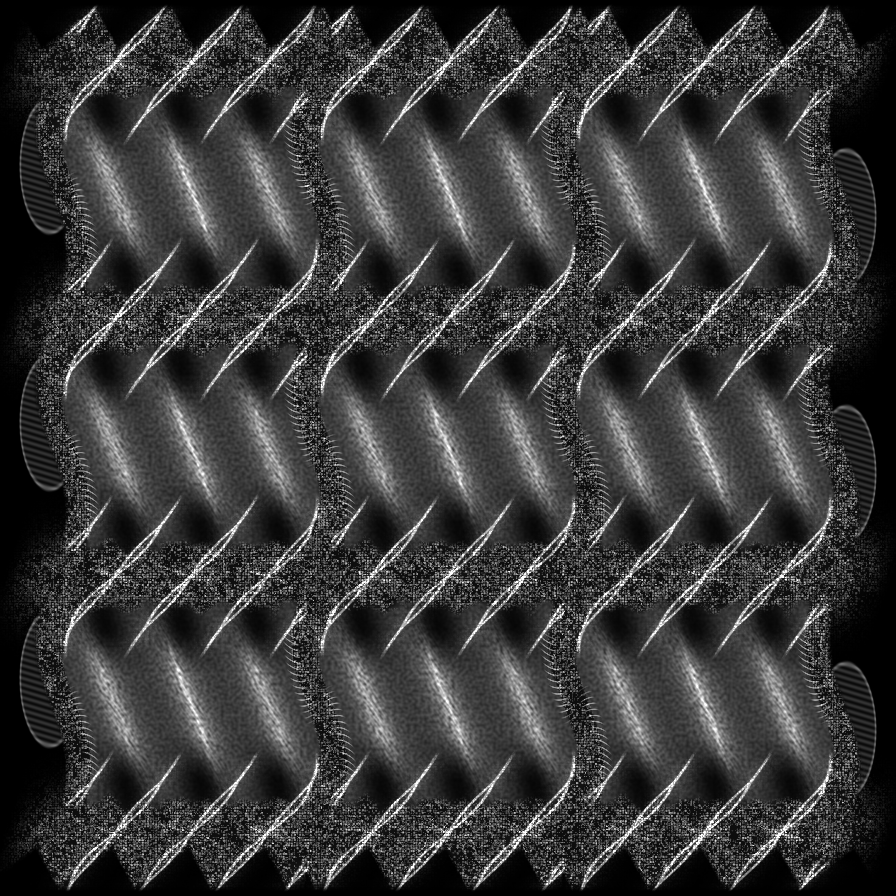
Write a WebGL 2 fragment shader that draws this pattern.

```glsl
#version 300 es
precision highp float;
// Three by three slanted, sand-shaded cells with bright caustic curves and speckled seams.
#define PERIOD 0.2865
#define LAST_CELL 1.0
#define CURVE_STEP 0.297
#define CURVE_HALF_WIDTH 0.0045
#define SEAM_SWAY 0.06
#define SEAM_HALF_WIDTH 0.05
#define STREAK_SLANT 0.32
#define BODY_GRAY 0.22
#define SPECKLE_SCALE 330.0

uniform vec2 u_resolution;
out vec4 fragColor;

const float TAU = 6.2831853;

vec2 hash2(vec2 p) {
  vec3 h = fract(vec3(p.xyx) * vec3(0.1031, 0.1030, 0.0973));
  h += dot(h, h.yzx + 33.33);
  return fract((h.xx + h.yz) * h.zy);
}

float gradientDot(vec2 corner, vec2 offset) {
  float angle = TAU * hash2(corner).x;
  return dot(vec2(cos(angle), sin(angle)), offset);
}

float gradientNoise(vec2 p) {
  vec2 i = floor(p), f = p - i, u = f * f * (3.0 - 2.0 * f), e = vec2(0.0, 1.0);
  return mix(mix(gradientDot(i, f), gradientDot(i + e.yx, f - e.yx), u.x),
             mix(gradientDot(i + e, f - e), gradientDot(i + 1.0, f - 1.0), u.x), u.y);
}

// Jittered soft dots; density is the chance that a grid square holds one.
float speckle(vec2 p, float density) {
  vec2 id = floor(p), f = p - id;
  vec2 h = hash2(id + 200.0), jitter = 0.3 + 0.4 * hash2(id + 571.0);
  return smoothstep(0.65, 0.15, length(f - jitter)) * step(h.x, density) * (0.3 + 0.7 * h.y);
}

// Horizontal reach of a caustic at height v from its crossing.
float curveReach(float v, float bend) {
  return bend > 2.0 ? 1.05 * clamp(v, -0.276, 0.276) - bend * pow(min(abs(v), 0.276), 3.0) * sign(v)
                    : 0.95 * v - bend * v * v * v;
}

// x: sharp strands, y: soft glow.
vec2 caustics(float x, float v, float aa) {
  vec2 light = vec2(0.0);
  float lens = 0.014 * sin(TAU * min(abs(v), 0.2) / 0.4);
  float tip = smoothstep(0.335, 0.24, abs(v));
  for (float k = -2.0; k <= 2.0; k++) {
    float bend = abs(k) == 1.0 && k * v > 0.0 ? 4.6 : 1.3;
    float d = 0.74 * (x - k * CURVE_STEP * (abs(k) > 1.0 ? 0.955 : 1.0) - curveReach(v, bend));
    float show = abs(k) > 1.0 ? smoothstep(0.09, 0.14, -v * sign(k)) : 1.0;
    float strand = smoothstep(aa, -aa, abs(abs(d) - lens) - CURVE_HALF_WIDTH);
    light = max(light, show * tip * vec2(strand, exp(-abs(d) * 38.0)));
  }
  return light;
}

// Shaded interior: three slanted streaks, dark pockets and fine ripples.
float bodyShade(vec2 p, vec2 uv) {
  float w = p.x + STREAK_SLANT * p.y + 0.012 * sin(TAU * p.y);
  float lane = clamp(round(w / 0.3), -1.0, 1.0), d = w - lane * 0.3;
  float fade = smoothstep(0.40, 0.08, abs(p.y));
  float core = lane == 0.0 ? 0.42 * exp(-abs(d) * 60.0) : 0.2 * exp(-d * d * 900.0);
  float halo = 0.2 * exp(-d * d * 190.0);
  float pocket = w - 0.07 * sign(p.y);
  pocket -= CURVE_STEP * round(pocket / CURVE_STEP);
  float dark = smoothstep(0.10, 0.31, abs(p.y)) * exp(-pocket * pocket * 120.0);
  float sand = gradientNoise(uv * 260.0);
  float ripple = gradientNoise(vec2(d * 95.0 + p.y * 28.0, p.y * 34.0 - d * 20.0));
  float shade = BODY_GRAY + (core + halo) * fade;
  return shade * (1.0 - 0.88 * dark) * (1.0 + 0.5 * sand + 0.55 * ripple * exp(-d * d * 250.0));
}

void main() {
  float side = min(u_resolution.x, u_resolution.y);
  vec2 uv = (gl_FragCoord.xy - 0.5 * u_resolution) / side;
  vec2 q = uv / PERIOD;
  float aa = 0.8 / (side * PERIOD);

  // Cell coordinates follow the swaying vertical seams.
  float s = q.x + SEAM_SWAY * sin(TAU * q.y);
  vec2 cell = clamp(round(vec2(s, q.y)), -LAST_CELL, LAST_CELL);
  vec2 p = q - cell;
  float sx = s - cell.x;
  float rim = 0.5 - SEAM_HALF_WIDTH;
  float v = q.y - clamp(round(q.y - 0.5), -LAST_CELL - 1.0, LAST_CELL) - 0.5;
  vec2 m = p.x < 0.0 ? p : -p;

  // Interior, trimmed by the outer caustics at two opposite corners.
  float corner = -CURVE_STEP + curveReach(min(m.y - 0.5, 0.0), 4.6);
  float edge = max(abs(sx) - rim, m.y > 0.2 ? corner - m.x : -1.0);
  float body = smoothstep(0.008, -0.008, edge)
             * smoothstep(0.41, 0.36, abs(p.y) + 0.06 * gradientNoise(p * 14.0));

  // Ragged outer border: teeth above and below, wings at the sides.
  float outer = sign(q.y) * v * step(LAST_CELL + 0.5, abs(q.y));
  float tooth = fract((sign(q.y) * p.x - 0.22) / CURVE_STEP);
  float height = 0.05 + 0.16 * (tooth < 0.3 ? 1.0 - tooth / 0.3 : (tooth - 0.3) / 0.7);
  float border = smoothstep(height + 0.02, height - 0.02, outer);
  float beyond = max(abs(sx) - 0.53, 0.0);
  border *= mix(1.0, smoothstep(0.21, 0.0, beyond) * exp(-v * v * 50.0), smoothstep(0.0, 0.025, beyond));

  // Speckled seams with crossed filaments.
  float cloud = gradientNoise(q * 9.0) + 0.6 * gradientNoise(q * 21.0);
  float fold = exp(-abs(cloud) * 22.0);
  float fx = p.x - CURVE_STEP * clamp(round(p.x / CURVE_STEP), -1.0, 1.0);
  float filament = exp(-abs(v + 0.3 * fx) * 170.0) * smoothstep(0.15, 0.03, abs(fx));
  float density = clamp(0.5 + 0.4 * cloud + 0.25 * fold + 0.5 * filament, 0.0, 1.0);
  float grain = max(speckle(uv * SPECKLE_SCALE, density), 0.7 * speckle(uv * SPECKLE_SCALE * 1.6, density));
  float seam = 0.05 + grain * (0.55 + 0.3 * fold + 0.5 * filament);
  float shade = mix(seam * border, bodyShade(p, uv), body);

  // Comb of small arcs beside the vertical seams.
  float comb = smoothstep(0.5, 0.95, sin(TAU * (m.y * 42.0 + 300.0 * pow(m.x + 0.43, 2.0))));
  comb *= smoothstep(0.035, 0.012, abs(abs(sx) - rim)) * smoothstep(-0.30, -0.24, m.y) * smoothstep(0.10, 0.0, m.y);
  shade += 0.38 * comb;

  // Faint rippled lobes outside the first and last columns.
  float lobe = length((m - vec2(-0.55, 0.1)) / vec2(0.12, 0.27));
  float ripples = 0.12 + 0.08 * sin(TAU * (m.y * 40.0 + m.x * 12.0)) + 0.25 * smoothstep(0.06, 0.0, abs(lobe - 0.97));
  shade += ripples * smoothstep(1.02, 0.97, lobe) * smoothstep(0.53, 0.56, abs(sx));

  vec2 light = caustics(p.x, v, aa) * smoothstep(0.23, 0.2, outer);
  shade += light.x * (0.45 + 0.5 * grain) + light.y * 0.17 * (0.4 + grain);
  fragColor = vec4(vec3(clamp(shade, 0.0, 1.0)), 1.0);
}
```
